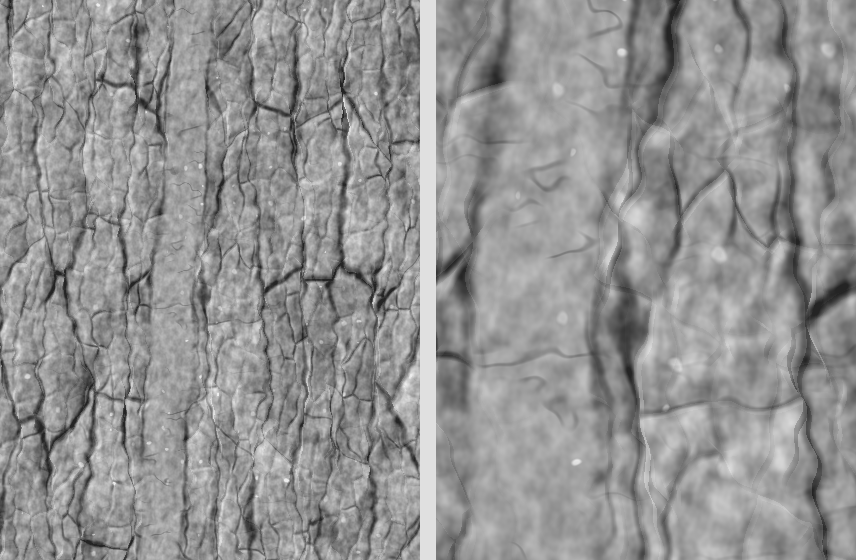
Left, the full canvas; right, a detail of the centre.
Write a WebGL 2 fragment shader that draws this texture.

```glsl
#version 300 es
precision highp float;

uniform vec2 u_resolution;
out vec4 outColor;

const float BASE_TONE = 0.605;
const float CRACK_DEPTH = 0.33;
const float POCKET_DEPTH = 0.15;
const float LIGHT_GAIN = 0.34;
const float GRAIN_GAIN = 0.17;
const float MOTTLE_GAIN = 0.15;
const float FLECK_GAIN = 0.24;
const vec2 LIGHT_STEP = vec2(-0.0034, 0.0046);
const vec2 PLATE_SCALE = vec2(10.0, 2.9);
const vec2 CHIP_SCALE = vec2(23.0, 10.0);
const vec2 GRAIN_SCALE = vec2(52.0, 44.0);
const float FLECK_SCALE = 24.0;
const float RIDGE_HALF_WIDTH = 0.05;

struct Bark { float height; float crack; float tone; float ridge; };

vec2 hash2(vec2 c) {
    vec3 q = fract(c.xyx * vec3(0.1031, 0.1030, 0.0973));
    q += dot(q, q.yzx + 33.33);
    return fract((q.xx + q.yz) * q.zy);
}

float cornerSlope(vec2 cell, vec2 offset) {
    float angle = 6.2832 * hash2(cell + 61.0).x;
    return dot(vec2(cos(angle), sin(angle)), offset);
}

float gradientNoise(vec2 p) {
    vec2 i = floor(p), f = fract(p);
    vec2 u = f * f * f * (f * (f * 6.0 - 15.0) + 10.0);
    vec2 e = vec2(1.0, 0.0);
    float low = mix(cornerSlope(i, f), cornerSlope(i + e.xy, f - e.xy), u.x);
    float high = mix(cornerSlope(i + e.yx, f - e.yx), cornerSlope(i + 1.0, f - 1.0), u.x);
    return mix(low, high, u.y);
}

float fbm(vec2 p) {
    float sum = 0.0, gain = 1.0;
    for (int i = 0; i < 3; i++) {
        sum += gain * gradientNoise(p);
        p = mat2(1.9, 0.3, -0.3, 1.9) * p + 17.3;
        gain *= 0.55;
    }
    return sum;
}

// x: distance to the cell border in canvas units, y: random value of the cell
vec2 cellBorder(vec2 p, vec2 scale) {
    vec2 q = p * scale, base = floor(q), near1 = vec2(9.0), near2 = vec2(9.0);
    float id = 0.0;
    for (int k = 0; k < 9; k++) {
        vec2 cell = base + vec2(k % 3 - 1, k / 3 - 1);
        vec2 h = hash2(cell + scale);
        vec2 r = cell + 0.1 + 0.8 * h - q;
        if (dot(r, r) < dot(near1, near1)) {
            near2 = near1;
            near1 = r;
            id = fract(h.x * 7.0 + h.y * 5.0);
        } else if (dot(r, r) < dot(near2, near2)) near2 = r;
    }
    float gap = 0.5 * (dot(near2, near2) - dot(near1, near1));
    return vec2(gap / length((near2 - near1) * scale), id);
}

Bark sampleBark(vec2 p) {
    // Ragged outlines from coarse and fine warping
    vec2 warp = 0.035 * vec2(gradientNoise(p * vec2(7.0, 4.0)), gradientNoise(p * 6.0 + 31.0));
    warp += 0.013 * vec2(gradientNoise(p * 27.0 + 5.0), gradientNoise(p * 25.0 + 47.0));
    vec2 q = p + warp;

    // Smooth upright ridge, slightly leaning
    float side = abs(p.x - 0.375 - 0.065 * p.y + 0.5 * warp.x);
    float ridge = 1.0 - smoothstep(RIDGE_HALF_WIDTH - 0.012, RIDGE_HALF_WIDTH, side);
    float rough = 1.0 - 0.88 * ridge;

    // Long plates, split into small chips
    vec2 plate = cellBorder(q, PLATE_SCALE);
    vec2 chip = cellBorder(q + 0.4 * warp.yx, CHIP_SCALE);
    float wear = smoothstep(-0.35, 0.4, gradientNoise(p * vec2(8.0, 5.0) + 13.0));
    float width = mix(0.003, 0.0125, wear);
    float deep = (1.0 - smoothstep(0.1 * width, width, plate.x)) * mix(0.4, 1.0, wear);
    float chipWear = smoothstep(-0.1, 0.45, gradientNoise(p * vec2(15.0, 9.0) + 71.0));
    float fine = (1.0 - smoothstep(0.0005, 0.0055, chip.x)) * chipWear;
    float flank = (1.0 - smoothstep(0.0, 0.007, abs(side - RIDGE_HALF_WIDTH))) * wear;

    float height = 0.55 * smoothstep(0.0, 0.022, plate.x) + 0.3 * plate.y;
    height += 0.28 * smoothstep(0.0, 0.01, chip.x) + 0.2 * chip.y;
    height = height * rough + 0.6 * ridge + 0.38 * fbm(q * vec2(27.0, 15.0));
    float crack = max(max(deep, 0.6 * fine) * rough, 0.75 * flank);
    float tone = (0.09 * (plate.y - 0.5) + 0.06 * (chip.y - 0.5)) * rough;
    return Bark(height, crack, tone, ridge);
}

// Pale lichen specks and slivers
float flecks(vec2 p) {
    vec2 q = p * FLECK_SCALE, cell = floor(q);
    vec2 h = hash2(cell + 7.0), shape = hash2(cell + 93.0);
    vec2 d = fract(q) - mix(vec2(0.3), vec2(0.7), h);
    d += 0.09 * vec2(gradientNoise(p * 80.0), gradientNoise(p * 80.0 + 19.0));
    float size = mix(0.06, 0.17, shape.x * shape.x);
    float spot = 1.0 - smoothstep(0.5, 1.3, length(d * vec2(1.0, mix(0.55, 1.2, shape.y))) / size);
    return spot * step(0.83, hash2(cell + 151.0).x) * mix(0.4, 1.0, shape.y);
}

void main() {
    vec2 p = gl_FragCoord.xy / u_resolution.x;
    Bark bark = sampleBark(p);
    float rough = 1.0 - 0.75 * bark.ridge;

    // Light from the upper left
    float light = clamp(bark.height - sampleBark(p + LIGHT_STEP).height, -0.6, 0.4);
    float tone = BASE_TONE + bark.tone + 0.035 * bark.ridge + LIGHT_GAIN * light;

    // Mottling and grain
    tone += MOTTLE_GAIN * rough * fbm(p * vec2(15.0, 6.0) + 3.0);
    tone += GRAIN_GAIN * fbm(p * GRAIN_SCALE) * (1.0 - 0.25 * bark.ridge);

    // Shaded hollows and cracks
    float pocket = smoothstep(0.22, 0.55, fbm(p * vec2(13.0, 5.5) + 57.0));
    tone -= POCKET_DEPTH * pocket * rough + CRACK_DEPTH * bark.crack;

    // Short crosswise hairlines
    float wave = abs(gradientNoise(p * vec2(11.0, 36.0) + 0.5 * gradientNoise(p * 40.0)));
    float broken = smoothstep(0.0, 0.3, gradientNoise(p * vec2(18.0, 24.0) + 83.0));
    tone -= (0.05 + 0.08 * bark.ridge) * broken * (1.0 - smoothstep(0.01, 0.1, wave));

    tone += FLECK_GAIN * flecks(p) * (1.0 - 0.6 * bark.crack);
    outColor = vec4(vec3(clamp(tone, 0.14, 0.93)), 1.0);
}
```
